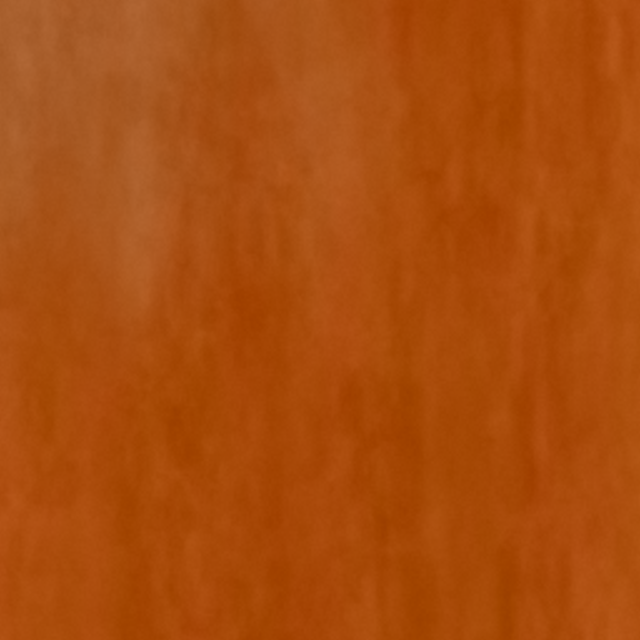
This texture is drawn by a WebGL 2 fragment shader. Its source:

```glsl
#version 300 es
precision highp float;

#define DEEP_TONE vec3(0.640, 0.267, 0.007)
#define WARM_TONE vec3(0.688, 0.315, 0.066)
#define OCHRE_SHIFT vec3(-0.010, 0.013, -0.014)
#define HAZE_TONE vec3(0.647, 0.385, 0.205)
#define HAZE_RADIUS 0.78
#define BLOTCH_SCALE vec2(10.0, 6.0)
#define STREAK_SCALE vec2(28.0, 3.6)
#define DASH_SCALE vec2(52.0, 11.0)
#define MOTTLE_SCALE vec2(40.0, 26.0)
#define CONTRAST 1.15
#define GRAIN 0.013
#define SMUDGES 5

uniform vec2 u_resolution;
out vec4 fragColor;

float hash(vec2 p) {
  vec3 q = fract(vec3(p.xyx) * 0.1031);
  q += dot(q, q.yzx + 33.33);
  return fract((q.x + q.y) * q.z);
}

float noise(vec2 p) {
  vec2 cell = floor(p);
  vec2 f = fract(p);
  f = f * f * f * (f * (f * 6.0 - 15.0) + 10.0);
  float low = mix(hash(cell), hash(cell + vec2(1.0, 0.0)), f.x);
  float high = mix(hash(cell + vec2(0.0, 1.0)), hash(cell + 1.0), f.x);
  return mix(low, high, f.y);
}

// Layered noise, centred on zero
float fbm(vec2 p) {
  float sum = 0.0;
  float amplitude = 0.5;
  for (int i = 0; i < 4; i++) {
    sum += amplitude * (noise(p) - 0.5);
    p = mat2(1.9, 0.25, -0.25, 1.9) * p + 17.3;
    amplitude *= 0.55;
  }
  return sum;
}

// Small faint dark marks, wider than tall
float smudges(vec2 uv) {
  float mark = 0.0;
  for (int i = 0; i < SMUDGES; i++) {
    float id = float(i);
    vec2 centre = vec2(hash(vec2(id, 41.0)), hash(vec2(id, 73.0)));
    vec2 offset = (uv - centre) / vec2(0.015, 0.006);
    mark += exp(-dot(offset, offset)) * hash(vec2(id, 97.0));
  }
  return mark;
}

void main() {
  vec2 uv = gl_FragCoord.xy / u_resolution;

  // Slight warp, mostly along the grain, keeps streaks upright
  vec2 warp = vec2(fbm(uv * 9.0 + 3.0), fbm(uv * 9.0 + 29.0));
  vec2 wood = uv + warp * vec2(0.008, 0.07);

  // Broad blotches and long upright bands
  float blotch = fbm(wood * BLOTCH_SCALE + 11.0);
  float band = noise(wood * vec2(14.0, 1.2) + 83.0) - 0.5;
  float streak = noise(wood * STREAK_SCALE + 51.0) - 0.5;

  // Short dashes and mottling that come and go in patches
  float grainGain = mix(0.35, 0.75, smoothstep(0.35, 0.9, uv.x));
  float patchGain = 0.5 + noise(wood * vec2(7.0, 3.0) + 171.0);
  float dash = (noise(wood * DASH_SCALE + 191.0) - 0.5) * patchGain;
  float mottle = fbm(wood * MOTTLE_SCALE + 131.0) * patchGain;
  float tone = blotch * 0.8 + band * 0.6 + (streak + dash * 0.8) * grainGain;
  tone += mottle * 0.8 - smudges(uv) * 0.7;

  vec3 color = mix(DEEP_TONE, WARM_TONE, clamp(0.5 + tone * CONTRAST, -0.35, 1.4));
  color += OCHRE_SHIFT * 1.4 * fbm(wood * vec2(13.0, 5.0) + 211.0);

  // Pale sheen fading out from the upper left, broken by the grain
  float reach = length((uv - vec2(0.0, 1.0)) * vec2(1.0, 1.1));
  reach -= 0.26 * blotch + 0.13 * band + 0.08 * streak;
  float haze = 1.0 - smoothstep(0.0, HAZE_RADIUS, reach);
  vec3 sheen = HAZE_TONE + 0.045 * tone;
  color = mix(color, sheen, haze * 0.78);

  // Soft fine grain in two sizes
  float speckle = 0.6 * noise(uv * 130.0) + noise(uv * 256.0 + 7.0) - 0.8;
  color += GRAIN * speckle;
  fragColor = vec4(clamp(color, 0.0, 1.0), 1.0);
}
```
